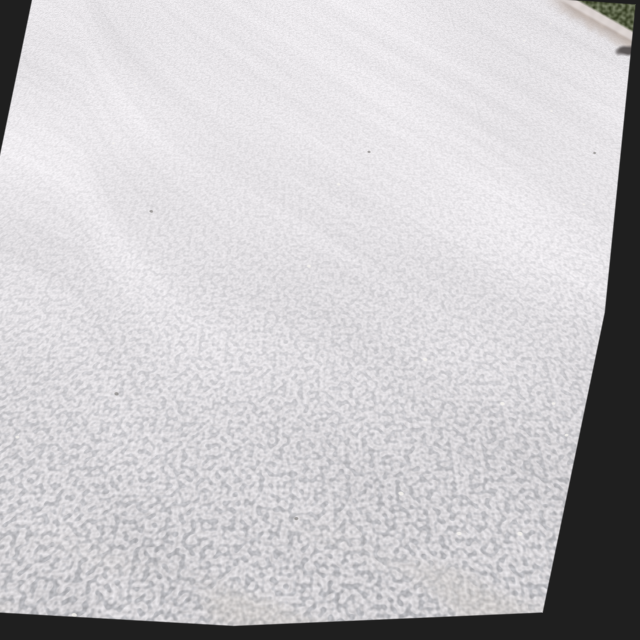
This texture is drawn by a WebGL 2 fragment shader. Its source:

```glsl
#version 300 es
precision highp float;
// Pale asphalt road receding in perspective, cut to a slanted sheet on a dark ground.

uniform vec2 u_resolution;
out vec4 fragColor;

vec2 hash2(vec2 p) {
    vec3 q = fract(vec3(p.xyx) * vec3(0.1031, 0.1030, 0.0973));
    q += dot(q, q.yzx + 33.33);
    return fract((q.xx + q.yz) * q.zy);
}

float cornerSlope(vec2 cell, vec2 corner, vec2 f) {
    float angle = 6.2832 * hash2(cell + corner).x;
    return dot(vec2(cos(angle), sin(angle)), f - corner);
}

float gradientNoise(vec2 p) {
    vec2 cell = floor(p), f = p - cell;
    vec2 w = f * f * f * (f * (f * 6.0 - 15.0) + 10.0);
    vec2 e = vec2(0.0, 1.0);
    return mix(mix(cornerSlope(cell, e.xx, f), cornerSlope(cell, e.yx, f), w.x),
               mix(cornerSlope(cell, e.xy, f), cornerSlope(cell, e.yy, f), w.x), w.y);
}

// Signed distance to the convex sheet outline, positive inside
float sheetDistance(vec2 p) {
    vec2 outline[8] = vec2[8](
        vec2(-0.02, 0.044), vec2(0.365, 0.022), vec2(0.848, 0.043), vec2(0.945, 0.512),
        vec2(0.993, 0.993), vec2(0.85, 1.003), vec2(0.052, 1.01), vec2(-0.02, 0.661));
    float d = 1.0;
    for (int i = 0; i < 8; i++) {
        vec2 a = outline[i], side = normalize(outline[(i + 1) % 8] - a);
        d = min(d, side.x * (p.y - a.y) - side.y * (p.x - a.x));
    }
    return d;
}

// Sparse chips: x = pale, y = dark
vec2 chips(vec2 p, float px) {
    vec2 grid = p * 20.0, cell = floor(grid);
    vec2 centre = 0.2 + 0.6 * hash2(cell + 71.0);
    vec2 pick = hash2(cell + 19.0);
    vec2 offset = (grid - cell - centre) / 20.0;
    offset.x += 0.5 * offset.y * (pick.y - 0.5);
    float radius = mix(0.0042, 0.0018, p.y) * (0.6 + 0.5 * pick.y);
    float spot = 1.0 - smoothstep(-px, px, length(offset * vec2(1.0, 1.3)) - radius);
    return spot * vec2(step(0.95, pick.x), step(pick.x, 0.02));
}

vec3 road(vec2 p, float px) {
    // Overall light, brighter with distance
    float light = mix(0.795, 0.915, smoothstep(0.0, 0.85, p.y));

    // Broad patches and curved wheel streaks
    float track = p.y + 0.57 * p.x - 0.14 * exp(-12.0 * max(p.x - 0.13, 0.0));
    light += 0.035 * gradientNoise(vec2(track * 7.0, p.x * 2.0 + 4.0));
    light += 0.03 * gradientNoise(p * vec2(3.0, 6.0) + 9.0);
    float streaks = gradientNoise(vec2(track * 45.0, p.x * 3.0))
                  + 0.7 * gradientNoise(vec2(track * 110.0, p.x * 6.0));
    light += 0.022 * streaks * smoothstep(0.25, 0.6, p.y);

    // Stones in the binder, shrinking toward the horizon
    float depth = 1.7 - p.y;
    vec2 ground = vec2((p.x - 0.5) / depth, 3.09 * pow(depth, -0.4));
    float far = smoothstep(0.0, 0.8, p.y);
    float bare = smoothstep(0.05, 0.4, gradientNoise(p * vec2(5.0, 11.0) + 2.0))
               * (1.0 - smoothstep(0.05, 0.22, p.y));
    float stone = smoothstep(-0.12, 0.3, gradientNoise(ground * 150.0));
    float grit = gradientNoise(ground * 260.0 + 40.0);
    light -= mix(0.13, 0.026, far) * (stone - 0.4) * (1.0 - 0.7 * bare);
    light += mix(0.13, 0.045, far) * grit;

    // Cool stones, slightly warm bare binder
    vec3 colour = light * mix(vec3(1.0, 0.99, 1.003), vec3(0.985, 0.987, 1.01), stone * (1.0 - far));
    colour = mix(colour, light * vec3(1.02, 1.0, 0.985), 0.6 * bare);
    vec2 chip = chips(p, px);
    colour = mix(colour, vec3(0.97, 0.96, 0.94), 0.85 * chip.x);
    return mix(colour, vec3(0.5, 0.49, 0.48), 0.7 * chip.y);
}

// Soil, kerb and grass in the upper right corner
vec3 verge(vec3 colour, vec2 p, float px) {
    float d = p.y - 1.0 + 0.57 * (p.x - 0.898);
    float rough = gradientNoise(p * 70.0);
    float soil = smoothstep(-0.04, -0.014, d + 0.008 * rough) * smoothstep(0.84, 0.9, p.x);
    colour = mix(colour, vec3(0.72, 0.67, 0.64) + 0.1 * rough, 0.85 * soil);
    vec2 debris = (p - vec2(0.98, 0.921)) * vec2(1.0, 2.0);
    colour = mix(colour, vec3(0.36, 0.34, 0.34),
                 1.0 - smoothstep(0.006, 0.022, length(debris) + 0.008 * rough));
    colour = mix(colour, vec3(0.85, 0.82, 0.81) + 0.06 * rough,
                 smoothstep(-0.014 - px, -0.011 + px, d));
    vec3 grass = vec3(0.34, 0.37, 0.27) + 0.28 * gradientNoise(p * 160.0);
    return mix(colour, grass, smoothstep(0.001 - px, 0.004 + px, d));
}

void main() {
    vec2 p = gl_FragCoord.xy / u_resolution;
    float px = 1.0 / min(u_resolution.x, u_resolution.y);
    vec3 colour = verge(road(p, px), p, px);
    float inside = smoothstep(-px, px, sheetDistance(p));
    fragColor = vec4(mix(vec3(0.12), colour, inside), 1.0);
}
```
